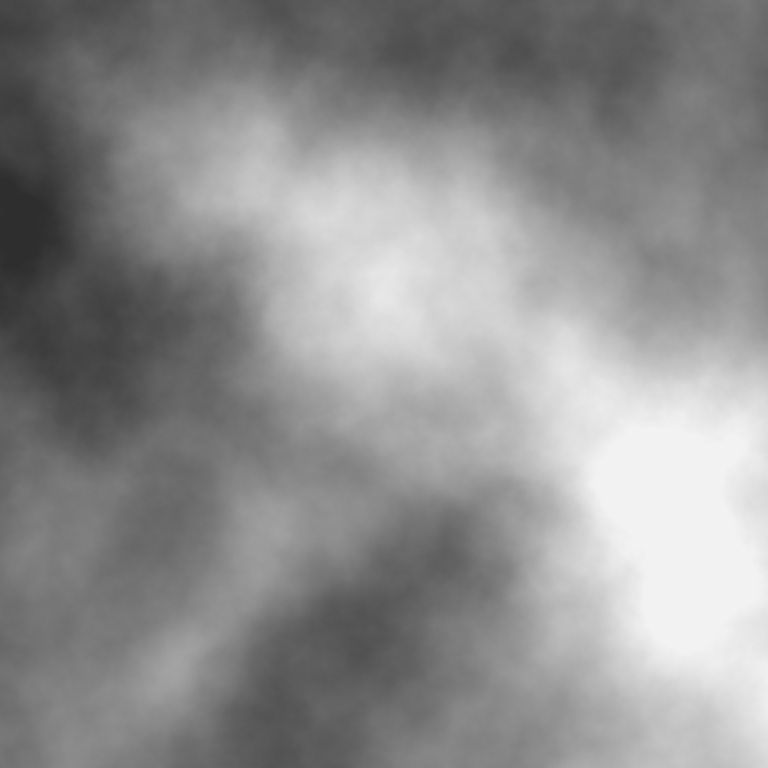
Give the GLSL for this texture, as a Shadertoy shader.

```glsl
// Soft grey cloud: a bright diagonal bank, a lit lower right corner and dim
// hollows on the left, top and bottom. Broad gaussian strokes set the light;
// gradient noise bends them and adds fractal mottling.

// Pseudo-random unit vector for a lattice cell
vec2 cellGradient(vec2 cell) {
    uvec2 q = uvec2(ivec2(cell)) * uvec2(1597u, 3812u + 1u);
    uint h = (q.x ^ q.y) * 74729u;
    h = (h ^ (h >> 15)) * 48271u;
    h ^= h >> 13;
    float angle = 6.28319 * float(h & 65535u) / 65536.0;
    return vec2(cos(angle), sin(angle));
}

// Gradient noise, roughly -0.7 to 0.7
float gradientNoise(vec2 p) {
    vec2 cell = floor(p), f = p - cell;
    vec2 u = f * f * f * (f * (f * 6.0 - 15.0) + 10.0);
    vec2 e = vec2(1.0, 0.0);
    float a = dot(cellGradient(cell), f);
    float b = dot(cellGradient(cell + e.xy), f - e.xy);
    float c = dot(cellGradient(cell + e.yx), f - e.yx);
    float d = dot(cellGradient(cell + e.xx), f - e.xx);
    return mix(mix(a, b, u.x), mix(c, d, u.x), u.y);
}

// Fractal sum, each octave rotated to hide the lattice
float fbm(vec2 p) {
    float sum = 0.0, amplitude = 1.0;
    for (int i = 0; i < 6; i++) {
        sum += amplitude * gradientNoise(p);
        p = mat2(1.6, 1.2, -1.2, 1.6) * p + 7.3;
        amplitude *= 0.5;
    }
    return sum;
}

// Gaussian falloff around the segment from a to b
float softStroke(vec2 p, vec2 a, vec2 b, float radius) {
    vec2 pa = p - a, ba = b - a;
    vec2 away = pa - ba * clamp(dot(pa, ba) / dot(ba, ba), 0.0, 1.0);
    return exp(-dot(away, away) / (radius * radius));
}

void mainImage(out vec4 fragColor, in vec2 fragCoord) {
    vec2 uv = fragCoord / iResolution.xy;

    // Bend the strokes into irregular billows
    vec2 p = uv + 0.07 * vec2(fbm(uv * 4.0 + 11.0), fbm(uv * 4.0 + 37.0));

    // Lit parts: main bank, corner glow, faint upper left wisp
    float grey = 0.46;
    grey += 0.36 * softStroke(p, vec2(0.47, 0.66), vec2(0.85, 0.40), 0.20);
    grey += 0.38 * softStroke(p, vec2(1.00, 0.18), vec2(1.02, 0.02), 0.30);
    grey += 0.12 * softStroke(p, vec2(0.20, 0.82), vec2(0.30, 0.74), 0.12);
    grey += 0.08 * softStroke(p, vec2(0.22, 0.12), vec2(0.34, 0.28), 0.07);

    // Shaded parts: left edge, left hollow, top edge, lower hollow
    grey -= 0.24 * softStroke(p, vec2(0.00, 0.95), vec2(0.04, 0.60), 0.15);
    grey -= 0.15 * softStroke(p, vec2(0.12, 0.48), vec2(0.28, 0.62), 0.10);
    grey -= 0.14 * softStroke(p, vec2(0.30, 1.02), vec2(0.75, 0.95), 0.13);
    grey -= 0.13 * softStroke(p, vec2(0.38, 0.00), vec2(0.58, 0.28), 0.10);

    // Cloudy mottling
    grey += 0.14 * fbm(uv * 5.0 + 3.0);

    fragColor = vec4(vec3(clamp(grey, 0.18, 0.95)), 1.0);
}
```
